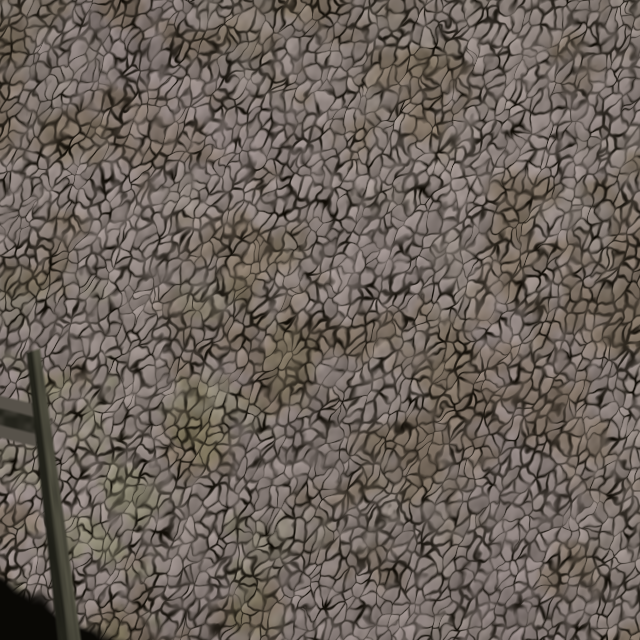
Reproduce this texture procedurally as a Shadertoy shader.

```glsl
// Grey-lilac gravel with faint mossy brown patches, and a weathered post in the corner.
// Stones are cells of a warped, leaning Voronoi pattern, shaded by their distance
// to the cell border; value noise drives the warp, the gaps and the stains.

const vec2 STONES = vec2(60.0, 47.0);      // stones across and up the canvas
const float LEAN = 0.30;                   // rightward slant of the stones
const float WARP = 0.46;                   // wobble of the outlines, in stones
const float GAP_INNER = -0.04;             // border distance of the darkest gap
const float GAP_OUTER = 0.20;              // border distance of the full stone tone
const float GAP_SPREAD = 0.15;             // variation of the gap width
const vec3 SHADOW = vec3(0.09, 0.075, 0.05);
const vec3 STONE = vec3(0.58, 0.538, 0.515);
const vec3 BROWN_STAIN = vec3(0.97, 0.94, 0.86);
const vec3 GREEN_STAIN = vec3(0.95, 0.99, 0.88);
const vec3 LILAC_STAIN = vec3(0.99, 0.98, 1.01);
const vec3 POST_DARK = vec3(0.13, 0.13, 0.10);
const vec3 POST_LIGHT = vec3(0.29, 0.285, 0.235);
const vec3 RAIL = vec3(0.34, 0.32, 0.29);
const vec3 HOLLOW = vec3(0.035, 0.03, 0.02);
const float SOFT = 0.003;                  // edge softness in canvas units

float hash(vec2 p) {
    return fract(sin(dot(p, vec2(127.1, 311.7))) * 43758.5453);
}

vec2 hash2(vec2 p) {
    return vec2(hash(p), hash(p + 57.3));
}

float noise(vec2 p) {
    vec2 i = floor(p), f = fract(p);
    f = f * f * (3.0 - 2.0 * f);
    return mix(mix(hash(i), hash(i + vec2(1, 0)), f.x),
               mix(hash(i + vec2(0, 1)), hash(i + vec2(1, 1)), f.x), f.y);
}

float fbm(vec2 p) {
    return 0.5 * noise(p) + 0.3 * noise(p * 2.1 + 7.0) + 0.2 * noise(p * 4.3 + 19.0);
}

// Returns the border distance, the stone's random value and the offset to its centre.
vec4 stoneCell(vec2 p) {
    vec2 cell = floor(p), f = fract(p);
    vec2 nearest = vec2(0.0), toCentre = vec2(0.0);
    float best = 8.0;
    for (int y = -1; y <= 1; y++)
    for (int x = -1; x <= 1; x++) {
        vec2 g = vec2(x, y);
        vec2 r = g + 0.05 + 0.9 * hash2(cell + g) - f;
        float d = dot(r, r);
        if (d < best) { best = d; nearest = g; toCentre = r; }
    }
    float border = 8.0;
    for (int y = -2; y <= 2; y++)
    for (int x = -2; x <= 2; x++) {
        vec2 g = nearest + vec2(x, y);
        vec2 r = g + 0.05 + 0.9 * hash2(cell + g) - f;
        vec2 between = r - toCentre;
        if (dot(between, between) > 0.0001) {
            // A soft minimum rounds the corners of the stones
            float d = dot(0.5 * (toCentre + r), normalize(between));
            float h = max(0.12 - abs(border - d), 0.0);
            border = min(border, d) - h * h * 2.0;
        }
    }
    return vec4(border, hash(cell + nearest + 13.7), toCentre);
}

vec3 gravel(vec2 uv) {
    // Leaning, wobbling stone coordinates
    vec2 p = uv * STONES;
    p.x -= LEAN * p.y;
    vec2 wobble = vec2(noise(p * 0.8 + 3.0), noise(p * 0.8 + 41.0)) - 0.5;
    vec2 ripple = vec2(noise(p * 1.9 + 11.0), noise(p * 1.9 + 71.0)) - 0.5;
    vec4 stone = stoneCell(p + WARP * (2.0 * wobble + 0.6 * ripple));

    // Stone tone lit from the upper left
    float tone = 0.82 + 0.24 * stone.y + 0.16 * dot(stone.zw, vec2(0.6, -0.7));
    tone += 0.14 * (noise(p * 1.7 + 5.0) - 0.5);

    // Gaps of uneven width and depth, some nearly closed
    float gap = 0.78 * noise(p * 1.15 + 23.0) - 0.10;
    float width = GAP_SPREAD * (noise(p * 0.9 + 61.0) - 0.4);
    float solid = smoothstep(GAP_INNER, GAP_OUTER, stone.x - width);
    float light = mix(gap, tone, solid);

    // Broad stains, strongest between the stones
    float brown = smoothstep(0.48, 0.74, fbm(uv * 10.0 + 2.0));
    float leftLow = smoothstep(0.65, 0.2, uv.x) * smoothstep(0.65, 0.4, uv.y);
    float green = smoothstep(0.5, 0.75, fbm(uv * 13.0 + 31.0)) * (0.2 + 0.8 * leftLow);
    light *= 1.0 - brown * mix(0.3, 0.1, solid);
    light *= 0.94 + 0.12 * noise(uv * 4.0 + 15.0);
    vec3 col = mix(SHADOW, STONE, light);
    col *= mix(vec3(1.0), BROWN_STAIN, brown);
    col *= mix(vec3(1.0), GREEN_STAIN, green);
    return col * mix(vec3(1.0), LILAC_STAIN, noise(uv * 5.0 + 9.0));
}

float inside(float d) {
    return smoothstep(SOFT, -SOFT, d);
}

void mainImage(out vec4 fragColor, in vec2 fragCoord) {
    vec2 uv = fragCoord / iResolution.xy;
    vec3 col = gravel(uv);

    // Dark hollow in the lower left corner
    float rim = uv.y + 0.58 * uv.x - 0.10 + 0.02 * (noise(uv * 45.0) - 0.5);
    col = mix(col, HOLLOW, smoothstep(0.012, -0.012, rim));

    // Short double rail reaching the post
    float railY = uv.y - 0.349 + 0.25 * uv.x;
    float rail = inside(max(abs(railY) - 0.033, uv.x - 0.058));
    float slot = inside(abs(railY) - 0.013);
    vec3 railCol = mix(RAIL, POST_DARK, slot * (0.5 + 0.5 * noise(uv * 90.0)));
    col = mix(col, railCol, rail);

    // Slanted post, its left face in shade
    float down = 0.452 - uv.y;
    float across = uv.x - 0.052 - 0.125 * down;
    float halfWidth = 0.011 + 0.016 * down;
    float post = inside(max(abs(across) - halfWidth, -down - 0.3 * across));
    float face = smoothstep(-0.004, 0.003, across + 0.1 * halfWidth);
    vec3 postCol = mix(POST_DARK, POST_LIGHT, face);
    postCol *= 0.88 + 0.24 * noise(vec2(across * 260.0, uv.y * 22.0));
    col = mix(col, postCol, post);

    fragColor = vec4(col, 1.0);
}
```
